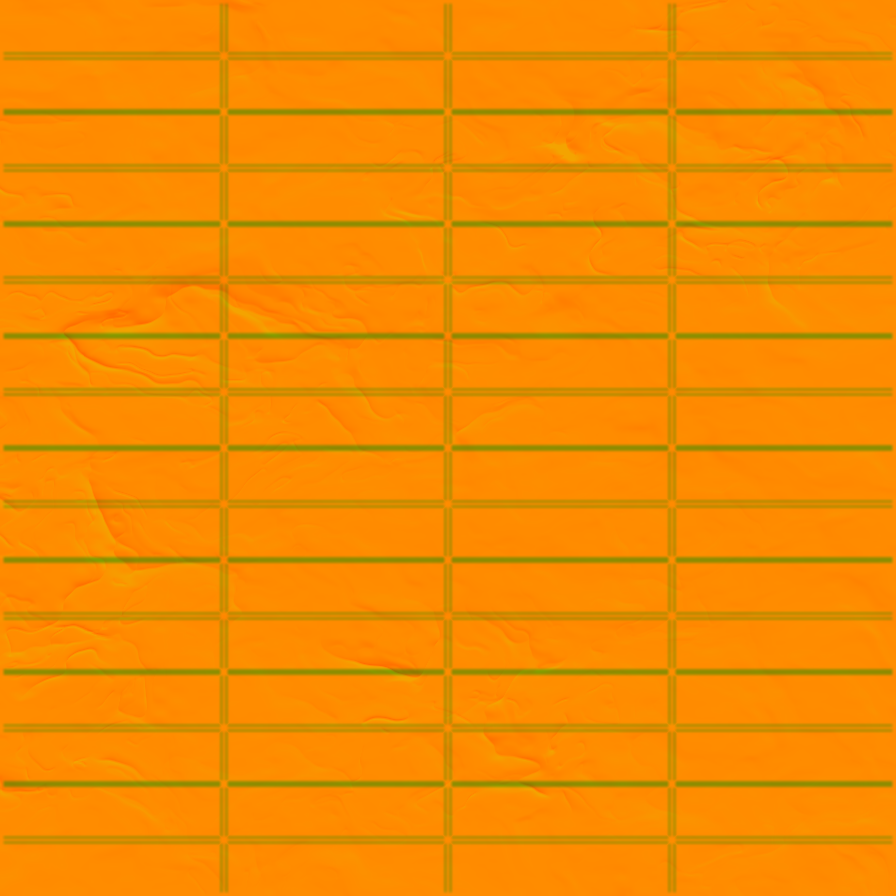
Give the GLSL for this pattern, as a WebGL 1 fragment shader.

```glsl
precision highp float;
// Crumpled orange sheet ruled into 4 x 16 cells, with alternating twin and solid green lines.

uniform vec2 u_resolution;

const vec2 CELLS = vec2(4.0, 16.0);
const vec3 PAPER = vec3(1.0, 0.548, 0.0);
const float SOLID_INK = 0.44;       // red removed by a solid line
const float RAIL_INK = 0.155;       // red removed by each rail of a twin line
const float BAND_INK = 0.10;        // faint tint across a twin line
const float SOLID_HALF = 0.0056;
const float BAND_HALF = 0.0075;
const float RAIL_OFFSET = 0.0031;
const float RAIL_HALF = 0.0030;
const float GAP = 0.0040;           // break in the lines at each crossing
const float GAP_SOFT = 0.0024;
const float CREASE_FREQ = 6.0;
const float CREASE_SHARP = 5.0;
const float RELIEF = 0.0072;
const vec2 LIGHT = vec2(0.35, 0.94);

float hash(vec2 p) {
  return fract(sin(dot(p, vec2(127.1, 311.7))) * 43758.5453);
}

float noise(vec2 p) {
  vec2 i = floor(p);
  vec2 f = fract(p);
  f = f * f * f * (f * (f * 6.0 - 15.0) + 10.0);
  return mix(mix(hash(i), hash(i + vec2(1.0, 0.0)), f.x),
             mix(hash(i + vec2(0.0, 1.0)), hash(i + 1.0), f.x), f.y);
}

vec2 noise2(vec2 p) {
  return vec2(noise(p + 13.0), noise(p + 47.0)) - 0.5;
}

// Height of the sheet: gentle swells plus short ragged folds in scattered clusters.
float paperHeight(vec2 uv) {
  vec2 p = uv * CREASE_FREQ * vec2(0.85, 1.15);
  float cluster = smoothstep(0.25, 0.75, noise(p * 0.75 + 91.0));
  p += 0.5 * noise2(p * 1.7) + 0.2 * noise2(p * 4.3) + 0.06 * noise2(p * 11.0);
  float size = 1.0 / CREASE_FREQ;
  float h = 0.0;
  for (int i = 0; i < 4; i++) {
    float n = noise(p);
    float fold = exp(-CREASE_SHARP * abs(2.0 * n - 1.0));
    float patchMask = smoothstep(0.45, 0.85, noise(p * 1.15 + 31.0));
    h += size * (0.8 * n + 1.3 * fold * patchMask * cluster);
    p = mat2(1.6, 1.2, -1.2, 1.6) * p + 17.0;
    size *= 0.5;
  }
  return h;
}

float paperShade(vec2 uv) {
  vec2 e = LIGHT * 0.0014;
  float slope = (paperHeight(uv + e) - paperHeight(uv - e)) / 0.0028;
  return clamp(slope * RELIEF, -0.12, 0.09);
}

// Soft stroke, full at its centre and fading out at halfWidth.
float stroke(float d, float halfWidth, float px) {
  return 1.0 - smoothstep(0.1 * halfWidth, halfWidth + 0.25 * px, abs(d));
}

float twinLine(float d, float px) {
  float rail = stroke(abs(d) - RAIL_OFFSET, RAIL_HALF, px);
  return RAIL_INK * rail + BAND_INK * stroke(d, BAND_HALF, px);
}

// 1 away from a crossing grid line, 0 on it.
float crossingGap(float d, float px) {
  float soft = GAP_SOFT + 0.25 * px;
  return smoothstep(GAP - soft, GAP + soft, abs(d));
}

void main() {
  vec2 uv = gl_FragCoord.xy / u_resolution;
  float px = 1.0 / min(u_resolution.x, u_resolution.y);

  // Nearest grid lines; the outer edges stay unruled.
  vec2 index = floor(uv * CELLS + 0.5);
  vec2 d = uv - index / CELLS;
  vec2 inner = step(0.5, index) * step(index, CELLS - 0.5);
  float isTwin = mod(index.y, 2.0);

  float vertical = twinLine(d.x, px) * inner.x * crossingGap(d.y, px);
  float solid = SOLID_INK * stroke(d.y, SOLID_HALF, px);
  float horizontal = mix(solid, twinLine(d.y, px), isTwin);
  horizontal *= inner.y * crossingGap(d.x, px);
  float ink = max(vertical, horizontal);

  // Relief shifts the hue: shadows redder, highlights yellower.
  float shade = paperShade(uv);
  vec3 color = PAPER;
  color.r -= ink + 0.5 * max(shade, 0.0);
  color.g += shade * (1.0 - 0.6 * ink);
  gl_FragColor = vec4(clamp(color, 0.0, 1.0), 1.0);
}
```
